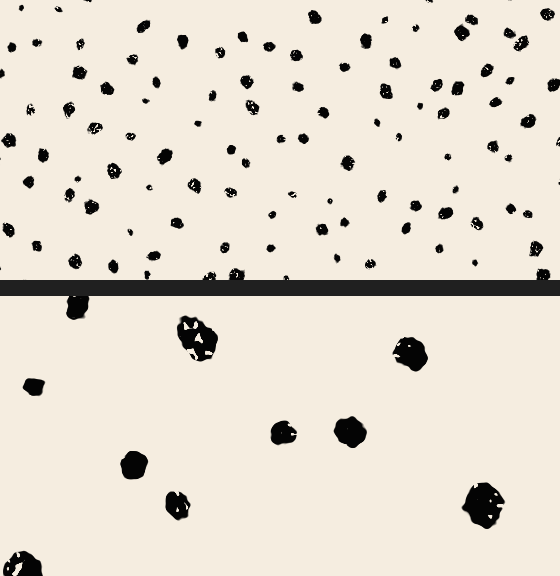
Top, the full canvas; bottom, a detail of the centre.
This pattern is drawn by a WebGL 2 fragment shader. Its source:

```glsl
#version 300 es
precision highp float;

// Scattered dry-ink dots on cream paper. Each cell of a tilted, jittered grid
// holds one stretched blob; gradient noise bends its outline, roughens its rim
// and leaves clustered specks of bare paper inside.

uniform vec2 u_resolution;
out vec4 outColor;

// All lengths are fractions of the canvas height.
const vec3  PAPER = vec3(0.961, 0.930, 0.878);
const vec3  INK = vec3(0.016, 0.016, 0.016);
const float CELL = 0.141;           // mean distance between dots
const float GRID_TILT = 0.46;       // hides the rows of the grid
const float JITTER = 0.66;          // share of the cell a centre may roam
const float RADIUS_MIN = 0.0095;
const float RADIUS_MAX = 0.0265;
const float STRETCH_MAX = 1.24;
const float LOBE_FREQ = 38.0;
const float LOBE_DEPTH = 0.42;      // relative to the radius
const float RIM_FREQ = 105.0;
const float RIM_DEPTH = 0.0038;
const float SPECK_FREQ = 115.0;
const float PATCH_FREQ = 34.0;
const float SPECK_LEVEL = 0.46;     // higher leaves fewer bare specks
const float PATCH_GAIN = 0.45;
const float DRYNESS_GAIN = 0.26;

// Integer hash of a lattice point, two values in 0..1.
vec2 hash2(vec2 cell, uint seed) {
    uvec2 v = uvec2(ivec2(cell)) * 1664525u + 1013904223u + seed * 747796405u;
    v.x += v.y * 1664525u;
    v.y += v.x * 1664525u;
    v ^= v >> 16u;
    v.x += v.y * 1664525u;
    v.y += v.x * 1664525u;
    v ^= v >> 16u;
    return vec2(v & 0xffffu) / 65535.0;
}

vec2 direction(float turn) {
    float angle = 6.28318 * turn;
    return vec2(cos(angle), sin(angle));
}

float cornerSlope(vec2 cell, vec2 offset, uint seed) {
    return dot(direction(hash2(cell, seed).x), offset);
}

// Gradient noise, roughly -0.7..0.7.
float gradientNoise(vec2 p, uint seed) {
    vec2 i = floor(p);
    vec2 f = p - i;
    vec2 u = f * f * f * (f * (f * 6.0 - 15.0) + 10.0);
    vec2 e = vec2(1.0, 0.0);
    float low = mix(cornerSlope(i, f, seed),
                    cornerSlope(i + e.xy, f - e.xy, seed), u.x);
    float high = mix(cornerSlope(i + e.yx, f - e.yx, seed),
                     cornerSlope(i + e.xx, f - e.xx, seed), u.x);
    return mix(low, high, u.y);
}

// Ink coverage of the dot that lives in one grid cell.
float dotInk(vec2 p, vec2 cell, float lobes, float rim, float specks, float pixel) {
    vec2 place = hash2(cell, 1u);
    vec2 form = hash2(cell, 2u);
    vec2 look = hash2(cell, 3u);

    // Stretched disc at a random angle, keeping its area
    vec2 local = p - CELL * (cell + 0.5 + JITTER * (place - 0.5));
    vec2 axis = direction(form.x);
    local = vec2(dot(local, axis), dot(local, vec2(-axis.y, axis.x)));
    float stretch = mix(1.0, STRETCH_MAX, form.y);
    local *= vec2(1.0 / stretch, stretch);

    // Uneven outline
    float radius = mix(RADIUS_MIN, RADIUS_MAX, look.x);
    float edge = length(local) - radius * (1.0 + LOBE_DEPTH * lobes) + RIM_DEPTH * rim;
    float body = 1.0 - smoothstep(-0.8 * pixel, 0.8 * pixel, edge);

    // Bare specks, more of them in dry dots
    float level = SPECK_LEVEL - DRYNESS_GAIN * look.y * look.y;
    float blur = 0.3 * pixel * SPECK_FREQ;
    return body * (1.0 - smoothstep(level - blur, level + blur, specks));
}

void main() {
    float pixel = 1.0 / u_resolution.y;
    vec2 tilt = vec2(cos(GRID_TILT), sin(GRID_TILT));
    vec2 p = mat2(tilt.x, tilt.y, -tilt.y, tilt.x) * gl_FragCoord.xy * pixel;

    // Noise layers shared by all dots
    float lobes = gradientNoise(p * LOBE_FREQ, 11u);
    float rim = gradientNoise(p * RIM_FREQ, 12u);
    float specks = gradientNoise(p * SPECK_FREQ, 13u)
                 + PATCH_GAIN * gradientNoise(p * PATCH_FREQ, 14u);

    // Dots of this cell and its neighbours
    vec2 home = floor(p / CELL);
    float ink = 0.0;
    for (int y = -1; y <= 1; y++) {
        for (int x = -1; x <= 1; x++) {
            vec2 cell = home + vec2(x, y);
            ink = max(ink, dotInk(p, cell, lobes, rim, specks, pixel));
        }
    }
    outColor = vec4(mix(PAPER, INK, ink), 1.0);
}
```
